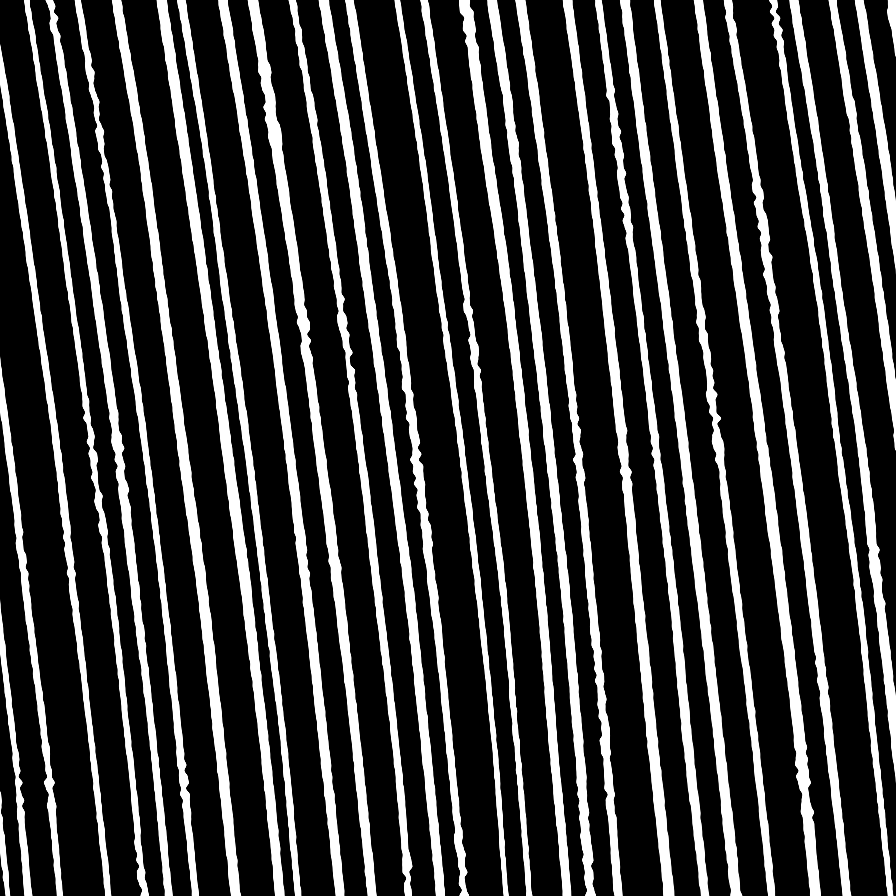
Write a three.js fragment shader that draws this pattern.

```glsl
// Thin, uneven white stripes leaning steeply across a black ground, with slightly ragged edges.
varying vec2 vUv;

float hash(vec2 p) {
  vec3 q = fract(vec3(p.xyx) * 0.1031);
  q += dot(q, q.yzx + 33.33);
  return fract((q.x + q.y) * q.z);
}

// Smooth one-dimensional noise along t, a separate track for each seed
float noise(float t, float seed) {
  float i = floor(t);
  float f = fract(t);
  return mix(hash(vec2(i, seed)), hash(vec2(i + 1.0, seed)), f * f * (3.0 - 2.0 * f));
}

// Coverage of one stripe; across is measured in stripe spacings
float stripe(float across, float y, float id) {
  float seed = id * 3.7 + 50.0;
  float center = id + 0.5 + 0.56 * (hash(vec2(seed, 7.3)) - 0.5);
  center += 0.06 * (noise(y * 6.0, seed + 11.0) - 0.5);
  float d = across - center;

  // Width drifts slowly; each edge has its own fine grain, coarser in worn stretches
  float halfWidth = mix(0.095, 0.155, hash(vec2(seed, 19.1)));
  halfWidth += 0.03 * (noise(y * 5.0, seed + 23.0) - 0.5);
  float worn = smoothstep(0.65, 0.95, noise(y * 8.0, seed + 31.0));
  float grain = noise(y * 150.0, seed + 41.0 + sign(d)) - 0.5;
  halfWidth += grain * mix(0.025, 0.13, worn);

  return smoothstep(-0.013, 0.013, halfWidth - abs(d));
}

void main() {
  // Lean eases off downward and is weaker right of the middle
  float drop = 1.0 - vUv.y;
  float offCenter = vUv.x - 0.69;
  float lean = 1.0 - 0.17 * exp(-60.0 * offCenter * offCenter);
  float across = (vUv.x - lean * drop * (0.165 - 0.033 * drop)) * 26.4;

  float white = 0.0;
  for (int k = -1; k <= 1; k++) {
    white = max(white, stripe(across, vUv.y, floor(across) + float(k)));
  }
  gl_FragColor = vec4(vec3(white), 1.0);
}
```
